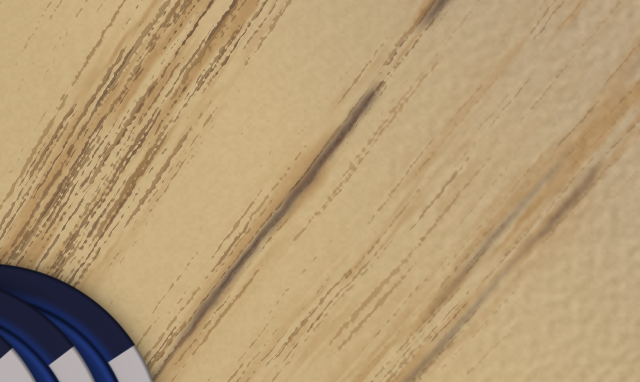
Give the GLSL for this texture, as a Shadertoy shader.

```glsl
// Draws a slanted, fanning wood grain table top with a stack of blue chips in the lower left corner.

const vec3 TAN = vec3(0.785, 0.685, 0.505);
const vec3 HAZE = vec3(0.70, 0.615, 0.505);
const vec3 OCHRE = vec3(0.67, 0.515, 0.33);
const vec3 BROWN = vec3(0.47, 0.355, 0.235);
const vec3 UMBER = vec3(0.37, 0.295, 0.25);
const vec3 NAVY = vec3(0.11, 0.12, 0.21);
const vec3 BLUE = vec3(0.11, 0.18, 0.40);
const vec3 INLAY = vec3(0.72, 0.69, 0.69);

float hash(vec2 p) {
    return fract(sin(dot(p, vec2(127.1, 311.7))) * 43758.5453);
}

float noise(vec2 p) {
    vec2 i = floor(p), f = fract(p);
    f = f * f * (3.0 - 2.0 * f);
    return mix(mix(hash(i), hash(i + vec2(1, 0)), f.x),
               mix(hash(i + vec2(0, 1)), hash(i + vec2(1, 1)), f.x), f.y);
}

// Soft bump around a centre line
float band(float x, float centre, float width) {
    float d = (x - centre) / width;
    return exp(-d * d);
}

// Grain space: x runs across the fibres, y along them; fibres fan from a far point
vec2 grainSpace(vec2 p) {
    vec2 d = p - vec2(-3.17, -4.68);
    return vec2((atan(d.x, d.y) - 0.659) * 6.5, length(d) - 6.55);
}

// Tapered pore strokes, one random stroke per cell of each lane
float strokes(vec2 q, float lanes, float len, float density, float rough, float soft) {
    float x = q.x * lanes;
    float lane = floor(x);
    float y = q.y / len + hash(vec2(lane, lanes)) * 7.0;
    vec2 cell = vec2(lane, floor(y) + lanes);
    float t = fract(y);
    float present = smoothstep(0.0, 0.15, density - hash(cell));
    float taper = sqrt(sqrt(4.0 * t * (1.0 - t)));
    float width = mix(0.22, 0.48, hash(cell + 5.3)) * taper * present;
    float off = abs(fract(x) - 0.5 + 0.15 * (hash(cell + 9.1) - 0.5));
    return smoothstep(0.0, soft, width - off - rough * 0.3);
}

vec3 wood(vec2 p) {
    vec2 q = grainSpace(p);
    q.x += 0.014 * (noise(vec2(q.x * 5.0, q.y * 4.0)) - 0.5);
    q.x += 0.005 * (noise(p * 38.0) - 0.5);
    float blur = smoothstep(0.6, 1.7, p.x);
    float speck = noise(p * 120.0);

    // Where the grain gathers
    float left = smoothstep(-0.76, -0.62, q.x) * (1.0 - smoothstep(-0.42, -0.30, q.x));
    float middle = band(q.x, -0.055, 0.055);
    float right = 0.65 * band(q.x, 0.20, 0.07) + 0.9 * band(q.x, 0.44, 0.09);
    float density = 0.14 + 0.60 * left + 0.50 * middle + 0.48 * right;
    density *= 1.0 - 0.8 * smoothstep(0.56, 0.72, q.x);

    // Pale ground with a grey haze at the upper right
    vec3 col = TAN * (0.985 + 0.03 * noise(p * 3.0));
    float haze = smoothstep(1.0, 2.3, p.x + 0.75 * p.y);
    col = mix(col, HAZE, 0.75 * haze);

    // Warm stain between the strokes
    float fibre = 0.6 * noise(q * vec2(38.0, 3.5)) + 0.4 * noise(q * vec2(95.0, 9.0));
    float stain = smoothstep(0.34, 0.75, fibre) * (left + middle + right);
    col = mix(col, OCHRE, clamp(0.72 * stain, 0.0, 0.8));

    // Strokes, from long pale ones to short dark ones
    for (int i = 0; i < 4; i++) {
        float k = float(i);
        vec2 shifted = q + vec2(0.173, 0.37) * k;
        float m = strokes(shifted, 34.0 + 9.0 * k, 0.40 - 0.07 * k,
                          density * (0.85 - 0.08 * k), speck, 0.16 + 0.30 * blur);
        vec3 ink = mix(OCHRE, mix(BROWN, UMBER, 0.25 * k), clamp(density * 1.15, 0.15, 1.0));
        float strength = (0.62 + 0.06 * k) * (1.0 - 0.30 * blur);
        col = mix(col, ink, m * strength * (0.72 + 0.4 * speck));
    }

    // Long dark veins
    float broken = smoothstep(0.25, 0.65, noise(q * vec2(25.0, 5.0) + 3.0));
    float vein = band(q.x, -0.052, 0.011 + 0.006 * speck)
               + 0.65 * band(q.x, 0.41, 0.016) + 0.55 * band(q.x, 0.50, 0.013);
    col = mix(col, UMBER, clamp(vein * broken * 0.78, 0.0, 0.8));

    // Embossed sheen, strongest on the right
    float bump = noise(p * 48.0) - noise(p * 48.0 + vec2(0.45, -0.35));
    col += bump * mix(0.012, 0.065, blur);
    return col + 0.025 * (speck - 0.5);
}

// One chip edge: dark rim, groove, lit blue wall and a pale inlay
vec3 chip(vec2 d, float depth, float inlayAngle, float aa) {
    vec3 col = mix(NAVY, BLUE, smoothstep(0.055, 0.085, depth));
    float angle = atan(d.y, d.x);
    float inlay = smoothstep(-aa, aa, (inlayAngle - angle) * 0.45)
                * (1.0 - smoothstep(0.085 - aa, 0.085 + aa, depth));
    col = mix(col, INLAY, inlay);
    col *= 1.0 - 0.55 * band(depth, 0.09, 0.006);
    col += vec3(0.03, 0.05, 0.10) * band(depth, 0.105, 0.008);
    return col * mix(0.55, 1.0, smoothstep(0.0, 0.012, depth));
}

void mainImage(out vec4 fragColor, in vec2 fragCoord) {
    vec2 p = fragCoord / iResolution.y;
    float aa = 1.0 / iResolution.y;
    vec3 col = wood(p);
    for (int i = 0; i < 3; i++) {
        float k = float(i);
        vec2 d = p - vec2(-0.04, -0.16) + k * vec2(0.14, 0.03);
        float depth = 0.47 - length(d);
        float shadow = exp(min(depth, 0.0) * 45.0);
        col *= 1.0 - 0.35 * shadow;
        col = mix(col, chip(d, depth, 0.58 + 0.07 * k, aa), smoothstep(-aa, aa, depth));
    }
    fragColor = vec4(clamp(col, 0.0, 1.0), 1.0);
}
```
